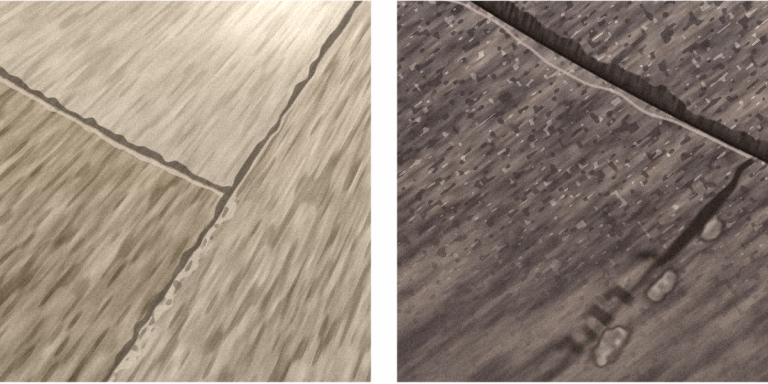
Write a WebGL 2 fragment shader that draws this texture.

```glsl
#version 300 es
precision highp float;
// Two panels of wood flooring on white: pale planks left, dark planks right.
// Stretched value noise makes the grain; distances to a few seam lines
// place the worn grooves, chipped lips and crumbs.
uniform vec2 u_resolution;
out vec4 fragColor;

float hash(vec2 p) {
  vec3 q = fract(p.xyx * vec3(0.1031, 0.103, 0.0973));
  q += dot(q, q.yzx + 33.33);
  return fract((q.x + q.y) * q.z);
}

float noise(vec2 p) {
  vec2 i = floor(p), f = fract(p);
  f = f * f * (3.0 - 2.0 * f);
  return mix(mix(hash(i), hash(i + vec2(1, 0)), f.x),
             mix(hash(i + vec2(0, 1)), hash(i + 1.0), f.x), f.y);
}

float fbm(vec2 p) {
  float sum = 0.0, amp = 0.53;
  for (int i = 0; i < 4; i++) {
    sum += amp * noise(p);
    p = p * 2.03 + 17.3;
    amp *= 0.5;
  }
  return sum;
}

// x: distance along the line from a, y: signed distance to its left
vec2 seamSpace(vec2 p, vec2 a, vec2 b) {
  vec2 d = normalize(b - a), q = p - a;
  return vec2(dot(q, d), dot(q, vec2(-d.y, d.x)));
}

float band(float x, float lo, float hi, float soft) {
  return smoothstep(lo - soft, lo + soft, x) * (1.0 - smoothstep(hi - soft, hi + soft, x));
}

vec3 paleFloor(vec2 p) {
  vec2 side = seamSpace(p, vec2(0, 0.805), vec2(0.599, 0.492));
  vec2 main = seamSpace(p, vec2(0.943, 1), vec2(0.273, 0));
  float f = clamp(side.x / 0.676, 0.0, 1.0);
  side.y += 0.045 * f * (1.0 - f) + 0.005 * (noise(vec2(side.x * 35.0, 2)) - 0.5);
  main.y += 0.008 * (noise(vec2(main.x * 30.0, 7)) - 0.5);
  float right = smoothstep(-0.004, 0.004, main.y);
  float top = smoothstep(-0.004, 0.004, side.y) * (1.0 - right);

  // grain fans out from a far vanishing point
  vec2 v = vec2(1.6, 2) - p;
  vec2 g = vec2(atan(v.y, v.x), length(v));
  float fine = noise(g * vec2(230, 22) + 9.0 * top);
  float streak = fbm(g * vec2(105, 7));
  float pores = smoothstep(0.52, 0.8, noise(g * vec2(170, 13) + 40.0));
  vec3 col = mix(vec3(0.64, 0.575, 0.485), vec3(0.7, 0.64, 0.56), right);
  col = mix(col, vec3(0.735, 0.68, 0.605), top) * (0.93 + 0.13 * smoothstep(0.0, 0.9, p.y));
  col += (1.0 - 0.45 * top) * (0.12 * fine + 0.26 * streak - 0.13 * pores - 0.155);
  vec2 glow = (p - vec2(0.74, 1)) / vec2(0.24, 0.16);
  col += 0.23 * exp(-dot(glow, glow)) * (1.0 - 0.7 * right);

  // groove and lit lip of the side seam
  float on = (1.0 - right) * (1.0 - smoothstep(0.66, 0.69, side.x));
  float wear = noise(vec2(side.x * 45.0, 4));
  vec3 groove = vec3(0.35, 0.31, 0.26) + 0.08 * fine, lit = vec3(0.84, 0.78, 0.71);
  col = mix(col, groove, 0.88 * on * band(side.y, 0.0, 0.009 + 0.014 * wear, 0.003));
  col = mix(col, lit, 0.75 * on * band(side.y, -0.009 - 0.007 * wear, -0.003, 0.002));

  // main seam: open groove above the joint, crumbled edge below
  float low = smoothstep(0.58, 0.64, main.x);
  float chip = noise(vec2(main.x * 32.0, 11));
  col = mix(col, groove, 0.85 * band(main.y, -0.005 - 0.015 * chip, 0.001, 0.003));
  col = mix(col, lit, 0.72 * band(main.y, 0.002, 0.007 + low * 0.027 * chip, 0.003));
  float crumb = smoothstep(0.55, 0.75, noise(main * vec2(60, 100)));
  return mix(col, groove, 0.5 * low * crumb * band(main.y, -0.012, 0.028, 0.006));
}

vec3 darkFloor(vec2 p) {
  vec2 wide = seamSpace(p, vec2(1.224, 1), vec2(1.971, 0.591));
  vec2 worn = seamSpace(p, vec2(1.971, 0.591), vec2(1.458, 0.036));
  float f = clamp(wide.x / 0.852, 0.0, 1.0);
  wide.y += 0.05 * f * (1.0 - f);
  float focus = smoothstep(0.08, 0.6, p.y);

  // diagonal grain, sharper towards the top
  vec2 g = mat2(0.8, -0.6, 0.6, 0.8) * p;
  float streak = 0.65 * fbm(g * vec2(6, 38)) + 0.35 * fbm(g * vec2(3, 9) + 5.0);
  vec3 col = mix(vec3(0.32, 0.275, 0.27), vec3(0.56, 0.495, 0.455), smoothstep(0.22, 0.82, streak));
  col += (0.03 + 0.12 * focus) * (noise(g * vec2(32, 120)) - 0.5) + 0.055 * smoothstep(0.4, 1.0, p.y);
  float pits = smoothstep(0.66, 0.84, noise(g * vec2(55, 85) + 31.0));
  col = mix(col, vec3(0.24, 0.2, 0.2), pits * (0.15 + 0.5 * focus));
  col += 0.2 * focus * smoothstep(0.8, 0.93, noise(g * vec2(60, 100) + 70.0));

  // deep ragged groove with ribbed wall, and the peeled lip under it
  float depth = 0.018 + 0.065 * fbm(vec2(wide.x * 14.0, 3)) * (1.0 - 0.35 * f);
  float ribs = noise(vec2(wide.x * 130.0 + wide.y * 30.0, wide.y * 18.0));
  vec3 shade = vec3(0.17, 0.135, 0.12), lit = vec3(0.77, 0.7, 0.66);
  col = mix(col, shade + 0.16 * ribs * smoothstep(0.0, 0.03, wide.y), band(wide.y, 0.0, depth, 0.004));
  float on = 1.0 - smoothstep(0.83, 0.87, wide.x);
  float lip = 0.008 + 0.055 * noise(vec2(wide.x * 11.0, 8)) * (1.0 - f);
  col = mix(col, lit, 0.25 * on * band(wide.y, -lip, -0.003, 0.004));
  col = mix(col, lit, 0.75 * on * band(wide.y, -lip - 0.004, 0.003 - lip, 0.003));
  col = mix(col, shade * 0.6, 0.8 * band(wide.y, -0.002, 0.005, 0.002));

  // worn seam, losing focus as it descends, with a side notch and torn teeth
  float start = smoothstep(0.0, 0.02, worn.x);
  float wobble = 0.014 * (noise(vec2(worn.x * 20.0, 6)) - 0.5);
  float cut = band(worn.y + wobble, -0.012, 0.004 + 0.016 * band(worn.x, 0.12, 0.36, 0.06), 0.012 - 0.008 * focus);
  col = mix(col, shade, start * cut * mix(0.9, 0.4, smoothstep(0.35, 0.48, worn.x)));
  vec2 notch = (p - vec2(1.685, 0.335)) / vec2(0.04, 0.014);
  col = mix(col, shade, 0.85 * exp(-dot(notch, notch)));
  float teeth = smoothstep(0.35, 0.7, noise(worn * vec2(38, 16)));
  col = mix(col, shade, 0.65 * teeth * band(worn.x, 0.45, 0.76, 0.03) * band(worn.y, -0.05, 0.015, 0.012));
  for (float k = 0.0; k < 3.0; k++) {
    vec2 q = (worn - vec2(0.22 + 0.2 * k, 0.042 + 0.005 * k)) / vec2(0.038 + 0.012 * k, 0.021 + 0.003 * k);
    float r = length(q + 0.6 * noise(worn * 45.0 + k * 9.0) - 0.3);
    col = mix(col, shade, 0.5 * band(r, 0.9, 1.3, 0.25));
    col = mix(col, lit * (0.55 + 0.45 * noise(worn * 65.0)), 0.8 - 0.8 * smoothstep(0.6, 1.1, r));
  }
  return col;
}

void main() {
  vec2 p = gl_FragCoord.xy / u_resolution * vec2(2, 1);
  float edge = 1.0 / u_resolution.y;
  vec3 wood = p.x < 1.0 ? paleFloor(p) : darkFloor(p);
  wood += 0.05 * (hash(floor(p * 300.0)) - 0.5);
  float panel = band(p.y, 0.005, 0.998, edge) * smoothstep(0.034 - edge, 0.034 + edge, abs(p.x - 1.0));
  fragColor = vec4(mix(vec3(0.995), wood, panel), 1);
}
```
